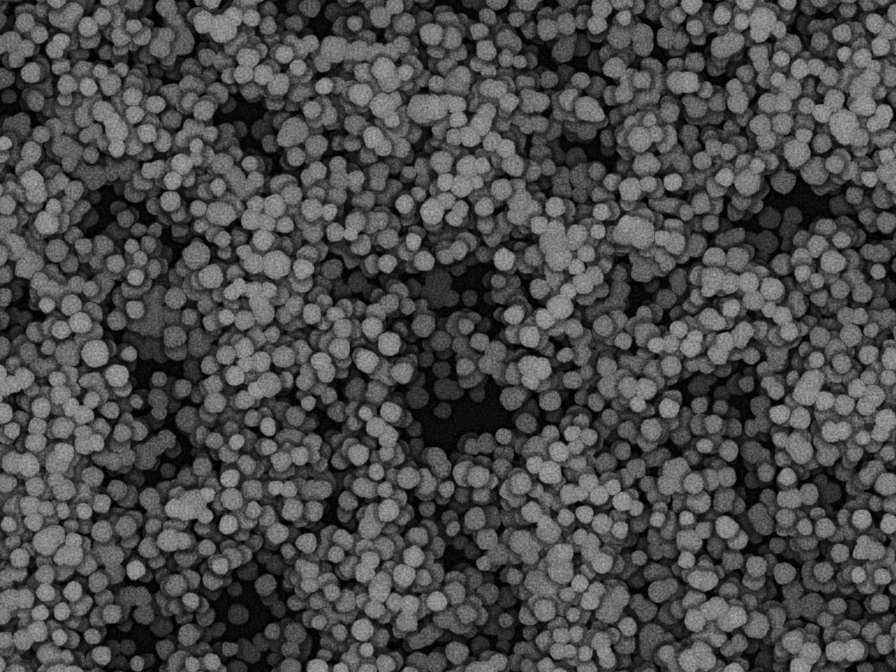
Give the GLSL for this texture, as a Shadertoy shader.

```glsl
// Micrograph of a porous bed of fused round grains, in grey.
// Grain layers are painted from deep to high; gradient noise thins the upper
// layers into clumps and pits, and each layer shades the ones beneath it.

const int LAYERS = 5;
const float CELL = 0.030;         // grid pitch, in canvas heights
const float EDGE_BLUR = 0.0032;   // softness of grain outlines
const float SHADOW_REACH = 0.011; // width of the dark halo under a grain
const float PIT_TONE = 0.05;
const float DEEP_TONE = 0.20;
const float HIGH_TONE = 0.53;

vec3 hash3(vec2 p) {
    vec3 q = fract(p.xyx * vec3(0.1031, 0.1030, 0.0973));
    q += dot(q, q.yxz + 33.33);
    return fract((q.xxy + q.yzz) * q.zyx);
}

float cornerSlope(vec2 corner, vec2 offset) {
    float angle = 6.2832 * hash3(corner).x;
    return dot(vec2(cos(angle), sin(angle)), offset);
}

float gradientNoise(vec2 p) {
    vec2 i = floor(p), f = fract(p);
    vec2 u = f * f * f * (f * (f * 6.0 - 15.0) + 10.0);
    vec2 e = vec2(1.0, 0.0);
    float low = mix(cornerSlope(i, f), cornerSlope(i + e.xy, f - e.xy), u.x);
    float high = mix(cornerSlope(i + e.yx, f - e.yx), cornerSlope(i + e.xx, f - e.xx), u.x);
    return mix(low, high, u.y);
}

// Height of the bed: broad swells with smaller clumps and pits.
float terrain(vec2 p) {
    return gradientNoise(p * 6.5 + 40.0) + 0.7 * gradientNoise(p * 15.0 + 90.0);
}

mat2 rotation(float angle) {
    float c = cos(angle), s = sin(angle);
    return mat2(c, s, -s, c);
}

// One layer of grains: x = signed distance to the outline, y = shaded tone.
vec2 grainLayer(vec2 p, float layer, float threshold, float tone) {
    mat2 turn = rotation(layer * 1.13 + 0.4);
    vec2 shift = vec2(37.0, 61.0) * (layer + 1.0);
    vec2 g = turn * p / CELL + shift;
    vec2 home = floor(g);
    float outline = 1.0;
    float toneSum = 0.0, weightSum = 1e-5;

    for (int y = -1; y <= 1; y++)
    for (int x = -1; x <= 1; x++) {
        vec2 id = home + vec2(x, y);
        vec3 place = hash3(id);
        vec3 kind = hash3(id + 217.0);
        vec2 centre = id + 0.1 + 0.8 * place.xy;
        vec2 canvasCentre = ((centre - shift) * CELL) * turn;
        if (terrain(canvasCentre) + 0.5 * (place.z - 0.5) < threshold) continue;

        float radius = mix(0.40, 0.60, kind.x) + 0.22 * smoothstep(0.86, 1.0, kind.y);
        vec2 offset = g - centre;
        float d = length(offset);
        outline = min(outline, d - radius);

        // Rounded shading; the highest dome wins with a soft crease.
        float dome = sqrt(max(1.0 - d * d / (radius * radius), 0.0));
        float weight = exp(16.0 * (dome * radius + 0.25 * kind.z));
        weight *= smoothstep(0.06, -0.04, d - radius) + 1e-4;
        float shade = mix(0.70, 1.0, dome) + 0.15 * (kind.z - 0.5);
        toneSum += weight * tone * shade;
        weightSum += weight;
    }
    return vec2(outline * CELL, toneSum / weightSum);
}

float grainBed(vec2 p) {
    float grey = PIT_TONE;
    for (int i = 0; i < LAYERS; i++) {
        float level = float(i) / float(LAYERS - 1);
        float threshold = mix(-0.62, 0.15, pow(level, 0.75));
        float tone = mix(DEEP_TONE, HIGH_TONE, pow(level, 0.7));
        vec2 grains = grainLayer(p, float(i), threshold, tone);
        float shadow = 1.0 - smoothstep(0.0, SHADOW_REACH, grains.x);
        float cover = 1.0 - smoothstep(-EDGE_BLUR, EDGE_BLUR * 0.3, grains.x);
        grey = mix(grey * (1.0 - 0.45 * shadow), grains.y, cover);
    }
    return grey;
}

void mainImage(out vec4 fragColor, in vec2 fragCoord) {
    vec2 p = fragCoord / iResolution.y;

    // Slightly uneven outlines.
    vec2 wobble = vec2(gradientNoise(p * 55.0), gradientNoise(p * 55.0 + 70.0));
    float grey = grainBed(p + 0.004 * wobble);

    // Detector speckle, fainter in the pits.
    float speckle = gradientNoise(p * 290.0) + 0.5 * gradientNoise(p * 170.0 + 30.0);
    grey += speckle * mix(0.05, 0.15, smoothstep(0.05, 0.35, grey));

    fragColor = vec4(vec3(clamp(grey, 0.0, 1.0)), 1.0);
}
```
